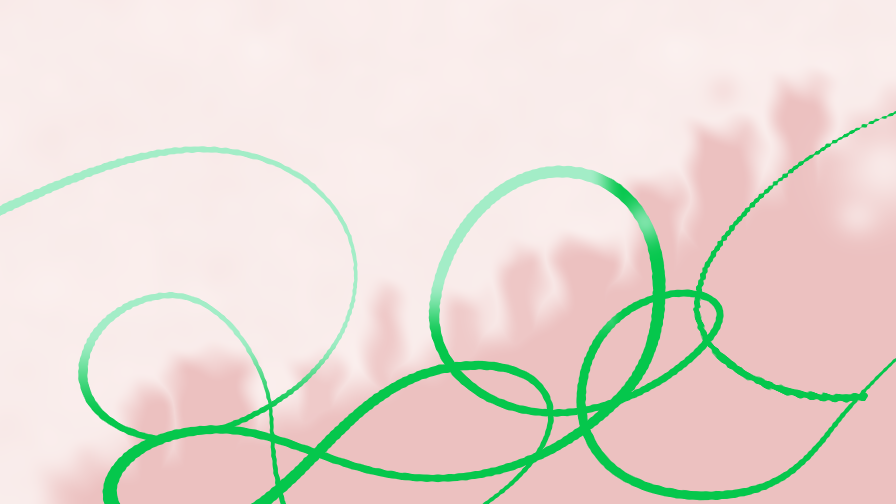
A WebGL 1 fragment shader for this background:

```glsl
precision highp float;
// Looping green brush ribbons over a pale pink wall with a soft, blurred rose shadow.
uniform vec2 u_resolution;

const float HEIGHT = 4.32; // canvas height in scene units, y pointing down
const vec3 PALE = vec3(0.978, 0.928, 0.922);
const vec3 ROSE = vec3(0.925, 0.755, 0.752);
const vec3 MINT = vec3(0.64, 0.93, 0.78);
const vec3 GREEN = vec3(0.02, 0.78, 0.30);

vec2 hash(vec2 cell) {
  return fract(sin(vec2(dot(cell, vec2(127.1, 311.7)), dot(cell, vec2(269.5, 183.3)))) * 4375.8);
}

// Soft cellular noise: one rounded spot per cell
float softCells(vec2 p) {
  float sum = 0.0;
  for (int k = 0; k < 9; k++) {
    float row = floor((float(k) + 0.5) / 3.0);
    vec2 cell = floor(p) + vec2(float(k) - 3.0 * row, row) - 1.0;
    vec2 spot = hash(cell);
    vec2 d = p - cell - spot;
    sum += (spot.x - 0.5) * exp(-5.0 * dot(d, d));
  }
  return sum;
}

// Layered sines, used for rough edges
float ripple(vec2 p) {
  return 0.5 * sin(p.x + 2.0 * sin(p.y * 0.8)) + 0.5 * sin(p.y * 1.7 - p.x * 1.3);
}

// Extends a tapering cubic curve from the pen (x, y, width) and lowers the distance
void curveTo(vec2 p, inout vec3 pen, inout float dist, vec4 handles, vec3 end) {
  const int STEPS = 16;
  vec3 a = pen;
  for (int i = 1; i <= STEPS; i++) {
    float t = float(i) / float(STEPS);
    float s = 1.0 - t;
    vec2 mid = 3.0 * s * t * (s * handles.xy + t * handles.zw);
    vec3 b = vec3(s * s * s * pen.xy + mid + t * t * t * end.xy, mix(pen.z, end.z, t));
    vec2 ab = b.xy - a.xy;
    float h = clamp(dot(p - a.xy, ab) / dot(ab, ab), 0.0, 1.0);
    vec3 near = mix(a, b, h);
    dist = min(dist, length(p - near.xy) - 0.5 * near.z);
    a = b;
  }
  pen = end;
}

float blob(vec2 p, vec2 center, vec2 radius) {
  vec2 d = (p - center) / radius;
  return exp(-dot(d, d));
}

// Blurred upright shadow, open at the bottom
float column(vec2 p, float x, float top, float halfWidth) {
  float side = 1.0 - smoothstep(halfWidth - 0.12, halfWidth + 0.12, abs(p.x - x));
  return side * smoothstep(top - 0.14, top + 0.16, p.y);
}

float shadow(vec2 p) {
  vec2 q = p + 0.05 * vec2(ripple(p * 7.0), ripple(p.yx * 8.0 + 2.0));
  float slope = 4.12 - 0.15 * q.x - 0.035 * q.x * q.x;
  float s = smoothstep(-0.25, 0.25, q.y - slope) * smoothstep(0.2, 0.8, q.x);
  s = max(s, column(q, 1.3, 3.35, 0.18));
  s = max(s, column(q, 1.82, 3.08, 0.34));
  s = max(s, 0.8 * column(q, 2.75, 3.12, 0.2));
  s = max(s, 0.8 * column(q, 3.3, 2.52, 0.12));
  s = max(s, 0.8 * column(q, 4.0, 2.55, 0.18));
  s = max(s, 0.85 * column(q, 4.48, 2.15, 0.17));
  s = max(s, column(q, 5.05, 2.1, 0.27));
  s = max(s, column(q, 5.65, 1.58, 0.22));
  s = max(s, column(q, 6.2, 1.1, 0.28));
  s = max(s, column(q, 6.87, 0.72, 0.2));
  s = max(s, 0.3 * blob(p, vec2(6.2, 0.78), vec2(0.14)));
  s *= 1.0 - 0.9 * blob(p, vec2(7.6, 1.45), vec2(0.42, 0.36));
  s *= 1.0 - 0.65 * blob(p, vec2(7.35, 1.86), vec2(0.18, 0.16));
  return s * (1.0 - 0.5 * blob(p, vec2(4.17, 2.72), vec2(0.13, 0.2)));
}

// Fine curl on the left: outer sweep, then inner loop
float curl(vec2 p) {
  float d = HEIGHT;
  vec3 pen = vec3(-0.05, 1.83, 0.08);
  curveTo(p, pen, d, vec4(0.65, 1.5, 1.2, 1.28), vec3(1.72, 1.28, 0.05));
  curveTo(p, pen, d, vec4(2.5, 1.28, 3.05, 1.75), vec3(3.05, 2.35, 0.03));
  curveTo(p, pen, d, vec4(3.05, 2.95, 2.55, 3.45), vec3(1.88, 3.68, 0.05));
  pen = vec3(1.4, 3.77, 0.05);
  curveTo(p, pen, d, vec4(1.0, 3.72, 0.7, 3.5), vec3(0.71, 3.18, 0.08));
  curveTo(p, pen, d, vec4(0.73, 2.8, 1.1, 2.53), vec3(1.48, 2.53, 0.05));
  curveTo(p, pen, d, vec4(1.95, 2.55, 2.28, 3.15), vec3(2.32, 3.5, 0.03));
  curveTo(p, pen, d, vec4(2.34, 3.8, 2.33, 4.0), vec3(2.44, 4.36, 0.045));
  return d;
}

// Broad ribbon: low wave, large loop, small loop and tail, then the crossing wave
float ribbon(vec2 p) {
  float d = HEIGHT;
  vec3 pen = vec3(0.98, 4.36, 0.13);
  curveTo(p, pen, d, vec4(0.82, 4.1, 1.15, 3.68), vec3(1.9, 3.68, 0.07));
  curveTo(p, pen, d, vec4(2.5, 3.7, 2.95, 4.1), vec3(3.72, 4.1, 0.06));
  curveTo(p, pen, d, vec4(4.35, 4.1, 4.85, 3.85), vec3(5.25, 3.47, 0.085));
  curveTo(p, pen, d, vec4(5.55, 3.2, 5.66, 2.85), vec3(5.65, 2.45, 0.11));
  curveTo(p, pen, d, vec4(5.64, 1.85, 5.3, 1.47), vec3(4.8, 1.47, 0.1));
  curveTo(p, pen, d, vec4(4.2, 1.47, 3.72, 2.15), vec3(3.72, 2.72, 0.09));
  curveTo(p, pen, d, vec4(3.74, 3.2, 4.2, 3.54), vec3(4.75, 3.54, 0.06));
  curveTo(p, pen, d, vec4(5.3, 3.54, 5.85, 3.2), vec3(6.08, 2.9, 0.06));
  curveTo(p, pen, d, vec4(6.32, 2.6, 6.05, 2.48), vec3(5.75, 2.52, 0.06));
  curveTo(p, pen, d, vec4(5.2, 2.62, 4.98, 3.05), vec3(4.98, 3.45, 0.08));
  curveTo(p, pen, d, vec4(5.0, 3.95, 5.4, 4.24), vec3(6.03, 4.25, 0.075));
  curveTo(p, pen, d, vec4(6.6, 4.25, 6.85, 4.05), vec3(7.15, 3.65, 0.04));
  curveTo(p, pen, d, vec4(7.35, 3.4, 7.5, 3.25), vec3(7.72, 3.04, 0.02));
  pen = vec3(2.18, 4.36, 0.1);
  curveTo(p, pen, d, vec4(2.8, 3.95, 3.15, 3.13), vec3(4.1, 3.13, 0.075));
  curveTo(p, pen, d, vec4(4.65, 3.14, 4.78, 3.45), vec3(4.7, 3.7, 0.045));
  curveTo(p, pen, d, vec4(4.62, 3.95, 4.35, 4.2), vec3(4.1, 4.36, 0.03));
  return d;
}
// Dry brush arc on the right
float arc(vec2 p) {
  float d = HEIGHT;
  vec3 pen = vec3(7.72, 0.95, 0.015);
  curveTo(p, pen, d, vec4(6.85, 1.25, 5.98, 2.05), vec3(5.97, 2.62, 0.05));
  curveTo(p, pen, d, vec4(5.98, 3.15, 6.75, 3.48), vec3(7.4, 3.4, 0.065));
  return d;
}
void main() {
  float pixel = HEIGHT / u_resolution.y;
  vec2 p = vec2(gl_FragCoord.x, u_resolution.y - gl_FragCoord.y) * pixel;
  // Mottled wall and shadow
  float mottle = softCells(p * 2.2) + 0.5 * softCells(p * 4.5 + 9.0);
  vec3 color = mix(PALE + vec3(0.008, 0.022, 0.022) * mottle, ROSE, shadow(p));
  // Mint fades to green along each ribbon
  float rough = ripple(p * 55.0);
  float curlTint = smoothstep(2.85, 3.6, p.y);
  float loopTint = max(smoothstep(2.4, 2.95, p.y), smoothstep(5.05, 5.35, p.x));
  loopTint *= 1.0 - 0.75 * blob(p, vec2(5.53, 1.9), vec2(0.17));
  float curlEdge = curl(p) + 0.004 * rough;
  float ribbonEdge = min(ribbon(p) + 0.003 * rough, arc(p) + 0.009 * rough);
  color = mix(color, mix(MINT, GREEN, curlTint), clamp(0.5 - curlEdge / pixel, 0.0, 1.0));
  color = mix(color, mix(MINT, GREEN, loopTint), clamp(0.5 - ribbonEdge / pixel, 0.0, 1.0));
  gl_FragColor = vec4(color, 1.0);
}
```
